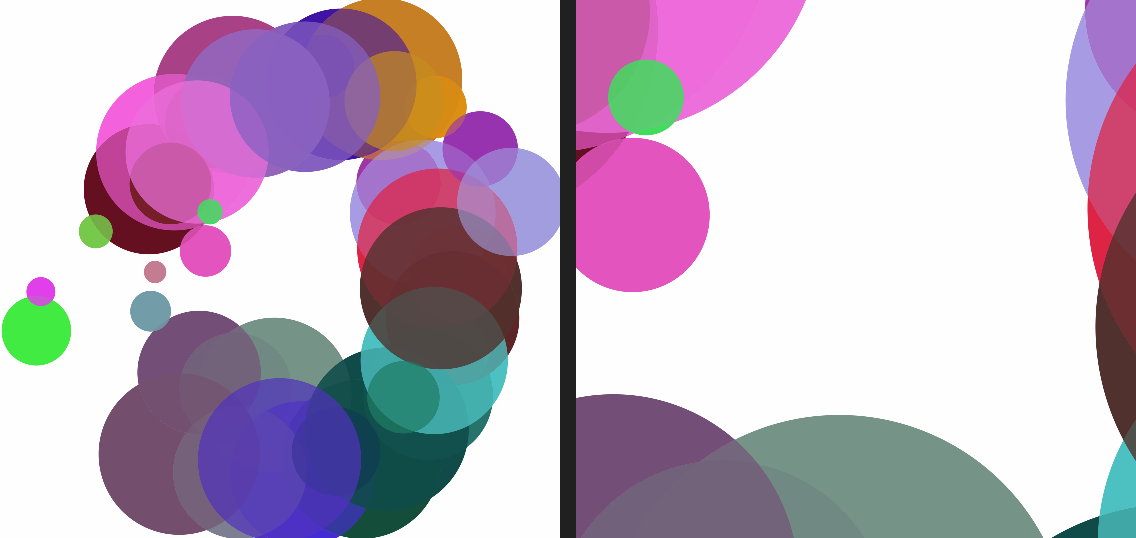
Left: the whole. Right: its middle third, enlarged.
Give the GLSL for this background, as a WebGL 2 fragment shader.

```glsl
#version 300 es
precision highp float;

uniform vec2 u_resolution;
out vec4 fragColor;

const float TAU = 6.2831853;
const float GOLDEN = 0.618034;
const int ARC_DISCS = 36;
const int LOOSE_DISCS = 7;
const int INK_COUNT = 16;

// Inks ordered along the arc, from lower left counterclockwise
const vec3 INKS[INK_COUNT] = vec3[INK_COUNT](
    vec3(0.50, 0.35, 0.45), vec3(0.44, 0.54, 0.54),
    vec3(0.27, 0.18, 0.78), vec3(0.10, 0.27, 0.27),
    vec3(0.11, 0.46, 0.40), vec3(0.33, 0.78, 0.76),
    vec3(0.34, 0.15, 0.13), vec3(0.89, 0.17, 0.27),
    vec3(0.62, 0.60, 0.85), vec3(0.62, 0.18, 0.68),
    vec3(0.82, 0.54, 0.10), vec3(0.24, 0.06, 0.66),
    vec3(0.56, 0.42, 0.72), vec3(0.68, 0.28, 0.51),
    vec3(0.92, 0.39, 0.83), vec3(0.42, 0.06, 0.13));

float hash(float n) {
    return fract(sin(n * 12.9898 + 4.1) * 43758.547);
}

vec3 hash3(float n) {
    return vec3(hash(n), hash(n + 31.7), hash(n + 67.3));
}

float discMask(vec2 p, vec2 center, float radius, float edge) {
    return 1.0 - smoothstep(-edge, edge, length(p - center) - radius);
}

// layer.rgb is the paint, layer.a the covered area; ink is solid on bare paper
vec4 paint(vec4 layer, vec3 ink, float mask, float opacity) {
    float strength = mask * mix(1.0, opacity, layer.a);
    return vec4(mix(layer.rgb, ink, strength), max(layer.a, mask));
}

// Point on an open elliptical arc, t in 0..1
vec2 arcPoint(float t, float spread) {
    float angle = mix(-2.3, 2.75, t);
    return vec2(0.52, 0.485) + spread * vec2(0.35, 0.33) * vec2(cos(angle), sin(angle));
}

// Hue wheel starting at bright green
vec3 brightInk(float turn) {
    return 0.58 + 0.34 * cos(TAU * (turn + vec3(0.55, 0.0, 0.45)));
}

vec4 arcDiscs(vec4 layer, vec2 p, float edge) {
    for (int i = 0; i < ARC_DISCS; i++) {
        float id = float(i);
        vec3 rnd = hash3(id + 1.0);
        float t = fract(id * GOLDEN + 0.12);
        vec2 center = arcPoint(t, mix(0.7, 1.22, fract(id * 0.755)));
        float radius = mix(0.148, 0.05, rnd.y * rnd.y);
        vec3 tint = 0.1 * (hash3(id + 120.0) - 0.5);
        vec3 ink = clamp(INKS[int(t * float(INK_COUNT))] + tint, 0.0, 1.0);
        layer = paint(layer, ink, discMask(p, center, radius, edge), mix(0.6, 1.0, rnd.z));
    }
    return layer;
}

// Shrinking dots in the open side of the arc
vec4 looseDiscs(vec4 layer, vec2 p, float edge) {
    for (int i = 0; i < LOOSE_DISCS; i++) {
        float id = float(i);
        vec2 center = vec2(0.065, 0.37) + vec2(0.4, 0.25) * fract(id * vec2(0.755, 0.57));
        float radius = 0.062 / (1.0 + 0.35 * id);
        vec3 ink = brightInk(id * 0.382);
        layer = paint(layer, ink, discMask(p, center, radius, edge), 0.85);
    }
    return layer;
}

void main() {
    vec2 p = gl_FragCoord.xy / u_resolution.x;
    float edge = 0.3 / u_resolution.x;

    vec4 layer = vec4(vec3(0.995), 0.0);
    layer = arcDiscs(layer, p, edge);
    layer = looseDiscs(layer, p, edge);
    fragColor = vec4(layer.rgb, 1.0);
}
```
